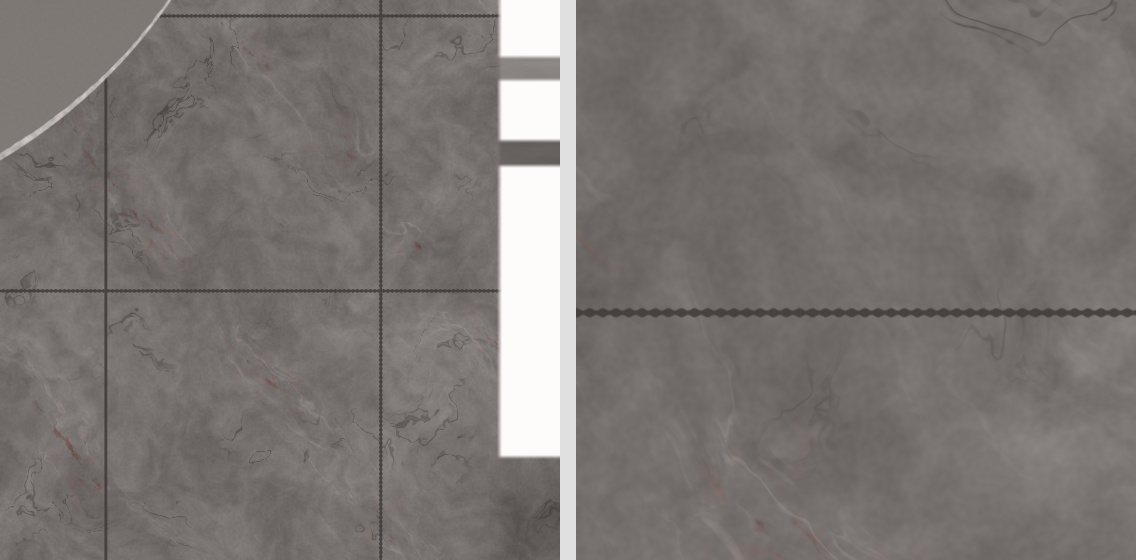
Left, the full canvas; right, a detail of the centre.
This texture is drawn by a WebGL 2 fragment shader. Its source:

```glsl
#version 300 es
precision highp float;
// Grey marble floor tiles with thin dark joints, a pale-rimmed round plate and bright window panes.
uniform vec2 u_resolution;
out vec4 fragColor;

vec2 hashGradient(vec2 cell) {
  vec3 h = fract(cell.xyx * vec3(0.1031, 0.1030, 0.0973));
  h += dot(h, h.yzx + 33.33);
  float angle = 6.2832 * fract((h.x + h.y) * h.z);
  return vec2(cos(angle), sin(angle));
}

float gradientNoise(vec2 p) {
  vec2 i = floor(p), f = fract(p);
  vec2 w = f * f * f * (f * (f * 6.0 - 15.0) + 10.0);
  vec2 e = vec2(0.0, 1.0);
  float low = mix(dot(hashGradient(i), f), dot(hashGradient(i + e.yx), f - e.yx), w.x);
  float high = mix(dot(hashGradient(i + e), f - e), dot(hashGradient(i + 1.0), f - 1.0), w.x);
  return mix(low, high, w.y);
}

float fbm(vec2 p) {
  float sum = 0.0, amplitude = 0.7;
  for (int k = 0; k < 5; k++) {
    sum += amplitude * gradientNoise(p);
    p = mat2(1.6, 1.2, -1.2, 1.6) * p + 17.3;
    amplitude *= 0.52;
  }
  return sum;
}

// Thin broken line along the zero level of a noise field
float vein(vec2 p, float width) {
  return 1.0 - smoothstep(0.0, width, abs(fbm(p)));
}

vec3 marble(vec2 p) {
  vec2 warp = vec2(fbm(p * 4.0), fbm(p * 4.0 + 31.0));
  // Bedding runs down to the right
  vec2 bed = vec2(dot(p, vec2(0.63, -0.775)), dot(p, vec2(0.775, 0.63)));
  float streaks = fbm(bed * vec2(3.0, 16.0) + warp * 1.3 + 5.0);
  float clouds = fbm(p * 4.5 + warp * 1.2 + 11.0);
  float grain = fbm(p * 38.0 + warp * 3.0);
  float tone = 0.09 * clouds + 0.055 * streaks + 0.055 * grain + 0.02 * gradientNoise(p * 190.0);
  vec3 color = vec3(0.453, 0.432, 0.423) + tone;

  // Evenly spaced seams carry pale threads, dark cracks and rusty flecks
  float seam = abs(fract((bed.y + 0.035 * warp.x - 0.23) / 0.35 + 0.5) - 0.5) * 0.35;
  float nearSeam = 1.0 - smoothstep(0.005, 0.075, seam);
  float core = 1.0 - smoothstep(0.002, 0.02, seam);
  float thread = vein(bed * vec2(3.0, 21.0) + warp * 1.5 + 3.0, 0.07);
  color += 0.045 * thread * (0.3 + nearSeam) * smoothstep(-0.2, 0.3, streaks);
  float patches = smoothstep(0.05, 0.35, gradientNoise(p * 7.0 + 23.0));
  float crack = vein(p * 7.0 + warp * 1.5 + 47.0, 0.035);
  color -= 0.10 * crack * patches;
  float fleck = smoothstep(0.05, 0.35, fbm(bed * vec2(28.0, 65.0) + 9.0));
  float broken = smoothstep(-0.1, 0.25, gradientNoise(bed * vec2(7.0, 3.0) + 2.0));
  color -= vec3(0.06, 0.10, 0.11) * fleck * core * broken;
  color += vec3(0.03, -0.01, -0.015) * fleck * nearSeam * broken;
  return color;
}

// Soft coverage of a vertical span
float span(float y, float low, float high, float soft) {
  return smoothstep(low - soft, low + soft, y) * (1.0 - smoothstep(high - soft, high + soft, y));
}

void main() {
  vec2 uv = gl_FragCoord.xy / u_resolution;
  float pixel = 1.0 / min(u_resolution.x, u_resolution.y);
  vec3 color = marble(uv);

  // Broad light: a lifted area beside the panes, dimmer corners
  color += 0.035 * exp(-18.0 * dot(uv - vec2(0.78, 0.36), uv - vec2(0.78, 0.36)));
  color -= 0.05 * smoothstep(0.84, 0.92, uv.x) * (1.0 - smoothstep(0.08, 0.2, uv.y));
  color -= 0.04 * exp(-90.0 * dot(uv - vec2(0.79, 0.53), uv - vec2(0.79, 0.53)));

  // Square joints with finely toothed edges
  vec2 joint = abs(fract((uv - vec2(0.189, 0.4805)) / 0.491 + 0.5) - 0.5) * 0.491;
  vec2 teeth = 0.0007 * sin(uv.yx * 805.0);
  teeth.x *= step(0.4, uv.x);
  vec2 line = 1.0 - smoothstep(vec2(0.0012), vec2(0.0022 + pixel), joint + teeth);
  color = mix(color, vec3(0.25, 0.235, 0.225), 0.88 * max(line.x, line.y));

  // Window panes split by two crossbars
  float glassSide = smoothstep(0.886, 0.898, uv.x);
  vec3 bar = mix(vec3(0.40, 0.38, 0.37), vec3(0.54, 0.52, 0.51), smoothstep(0.74, 0.86, uv.y));
  bar += 0.04 * fbm(uv * vec2(9.0, 40.0));
  color = mix(color, bar, glassSide * span(uv.y, 0.70, 0.90, 0.006));
  float panes = span(uv.y, 0.184, 0.704, 0.005);
  panes = max(panes, span(uv.y, 0.749, 0.857, 0.005));
  panes = max(panes, span(uv.y, 0.898, 1.2, 0.005));
  color = mix(color, vec3(0.995, 0.985, 0.985), glassSide * panes);

  // Round plate with a worn pale rim, thicker toward the left
  float edge = length(uv - vec2(-0.492, 1.546)) - 0.967;
  float rim = mix(0.011, 0.005, smoothstep(0.0, 0.3, uv.x)) + 0.002 * gradientNoise(uv * 60.0);
  vec3 rimColor = vec3(0.74, 0.72, 0.71) + 0.16 * fbm(uv * 70.0);
  vec3 plate = vec3(0.495, 0.475, 0.46) - 0.03 * (uv.y - 0.85) + 0.008 * gradientNoise(uv * 150.0);
  color = mix(color, rimColor, 1.0 - smoothstep(-pixel, pixel, edge));
  color = mix(color, plate, 1.0 - smoothstep(-pixel, pixel, edge + rim));

  fragColor = vec4(color, 1.0);
}
```
